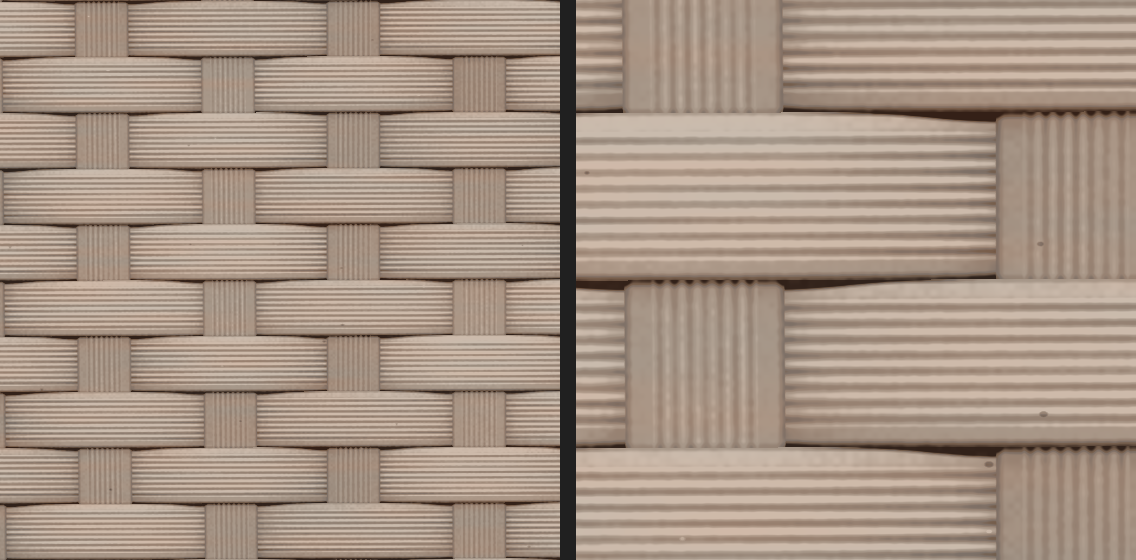
Left: the whole. Right: its middle third, enlarged.
Give the GLSL for this texture, as a Shadertoy shader.

```glsl
const vec2 PITCH = vec2(0.4499, 0.0997);   // post spacing, row height
const float POST_HALF = 0.048;             // half width of an upright strand

const vec3 GAP    = vec3(0.19, 0.13, 0.10);
const vec3 UMBER  = vec3(0.46, 0.37, 0.30);
const vec3 GROOVE = vec3(0.50, 0.44, 0.40);
const vec3 SHADE  = vec3(0.59, 0.51, 0.45);
const vec3 BODY   = vec3(0.66, 0.59, 0.53);
const vec3 LIGHT  = vec3(0.80, 0.73, 0.67);

float hash(vec2 p) {
    return fract(sin(dot(p, vec2(127.1, 311.7))) * 43758.5453);
}

float noise(vec2 p) {
    vec2 i = floor(p), f = fract(p);
    f = f * f * (3.0 - 2.0 * f);
    return mix(mix(hash(i), hash(i + vec2(1, 0)), f.x),
               mix(hash(i + vec2(0, 1)), hash(i + vec2(1, 1)), f.x), f.y);
}

// Brightness 0..1 to plastic colour
vec3 tone(float s) {
    vec3 c = mix(GAP, UMBER, smoothstep(0.0, 0.25, s));
    c = mix(c, GROOVE, smoothstep(0.25, 0.38, s));
    c = mix(c, SHADE, smoothstep(0.38, 0.55, s));
    c = mix(c, BODY, smoothstep(0.55, 0.74, s));
    return mix(c, LIGHT, smoothstep(0.74, 1.0, s));
}

// Groove depth -1..1 between two flat margins
float grooves(float t, float margin, float count) {
    float u = (t - margin) / (1.0 - 2.0 * margin);
    float inside = smoothstep(-0.02, 0.02, u) * smoothstep(-0.02, 0.02, 1.0 - u);
    return -cos(6.28318 * u * count) * inside;
}

// Horizontal strand: v is height in the row, d the distance from the post
float strandTone(float v, float d, float wear) {
    float s = 0.80 - 0.20 * exp(-d / 0.014) + 0.08 * smoothstep(0.0, 0.14, d) - 0.03;
    s -= (0.18 + 0.16 * wear) * grooves(v, 0.12, 8.0);
    s += 0.10 * smoothstep(0.86, 0.92, v) - 0.22 * smoothstep(0.965, 1.0, v);
    s -= 0.13 * smoothstep(0.35, 0.0, v);
    return s - 0.60 * (1.0 - smoothstep(0.0, 0.06, v));
}

// Upright strand: t runs across it, v is height in the row
float postTone(float t, float v, float wear) {
    float s = 0.68 - (0.07 + 0.09 * wear) * grooves(t, 0.17, 7.0);
    float edge = min(t, 1.0 - t);
    s -= 0.30 * (1.0 - smoothstep(0.0, 0.06, edge));
    s -= 0.12 * smoothstep(0.8, 1.0, v) + 0.50 * smoothstep(0.94, 1.0, v);
    return s - 0.16 * (1.0 - smoothstep(0.0, 0.04, v));
}

// Sparse pits (negative) and nicks (positive)
float specks(vec2 p, float cells, float px) {
    vec2 id = floor(p * cells);
    vec2 spot = 0.2 + 0.6 * vec2(hash(id + 3.1), hash(id + 7.7));
    float r = length((fract(p * cells) - spot) * vec2(0.7, 1.0)) / cells;
    float size = mix(0.0008, 0.0018, hash(id + 5.3));
    float present = step(0.95, hash(id));
    float kind = hash(id + 9.2) > 0.45 ? -0.35 : 0.25;
    return present * kind * (1.0 - smoothstep(size - px, size + px, r));
}

void mainImage(out vec4 fragColor, in vec2 fragCoord) {
    vec2 uv = fragCoord / iResolution.y;
    float px = 1.0 / iResolution.y;

    // Slight skew of the weave
    vec2 p = uv;
    p.y -= 0.0033 * uv.x;
    p.x -= 0.008 * (1.0 - uv.y) * (1.0 - smoothstep(0.4, 0.63, uv.x));

    // Staggered layout: posts sit at whole values of q
    float row = floor(p.y / PITCH.y);
    float v = fract(p.y / PITCH.y);
    float stagger = mod(row, 2.0) < 0.5 ? 0.406 : 0.181;
    float q = (p.x - stagger) / PITCH.x;
    float across = (q - floor(q + 0.5)) * PITCH.x;
    float d = abs(across) - POST_HALF;
    vec2 strandId = vec2(floor(q), row);
    vec2 postId = vec2(floor(q + 0.5), row) + 40.0;

    // Strand, with its upper corners dipping beside the posts
    float ribWear = noise(vec2(p.x * 9.0, p.y * 103.0));
    float strand = strandTone(v, max(d, 0.0), ribWear) + 0.07 * (hash(strandId) - 0.5);
    float top = 0.985 - 0.05 * (1.0 - smoothstep(0.0, 0.08, d));
    float blur = 1.2 * px / PITCH.y + 0.008;
    float open = 1.0 - smoothstep(0.07, 0.13, d);
    strand = mix(strand, 0.0, smoothstep(top - blur, top + blur, v) * open);

    // Post over strand
    float t = across / (2.0 * POST_HALF) + 0.5;
    float post = postTone(t, v, noise(vec2(p.x * 103.0, p.y * 9.0)));
    post += 0.05 * (hash(postId) - 0.5);
    float s = mix(post, strand, smoothstep(-px, px, d));

    // Wear and grain
    s += specks(uv, 22.0, px) + 0.07 * (noise(uv * 260.0) - 0.5);
    s += 0.10 * (noise(uv * 5.0) - 0.5);
    vec3 color = tone(clamp(s, 0.0, 1.0));
    color += vec3(0.015, -0.004, -0.012) * (noise(uv * vec2(7.0, 60.0)) - 0.5) * 2.0;
    fragColor = vec4(color, 1.0);
}
```
